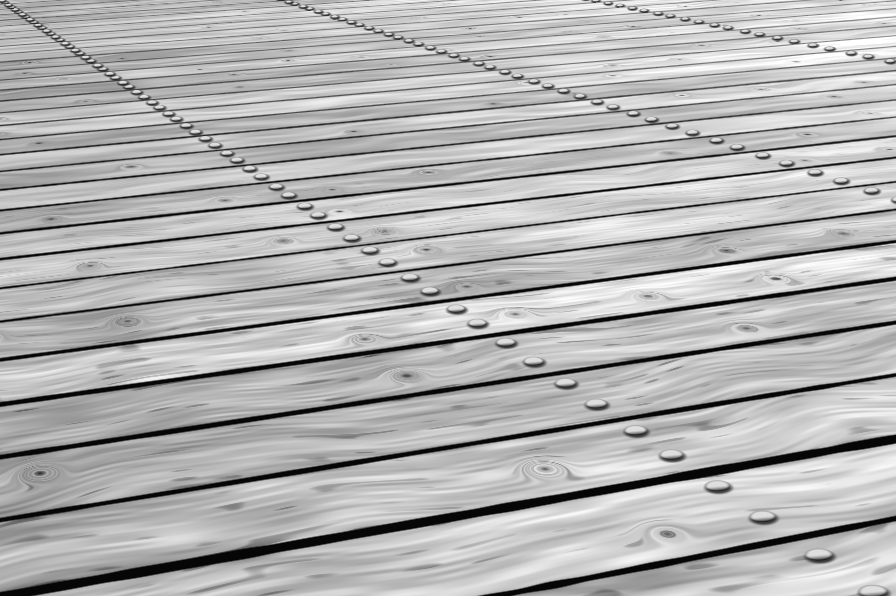
A Shadertoy shader for this texture:

```glsl
// A weathered plank deck seen in perspective, in greys, with rows of domed rivets.
// Two vanishing points map the canvas to deck space, where boards, gaps, grain
// and knots are drawn; rivets are projected back to the canvas as ellipses.

// Perspective, in canvas heights with y pointing down
const vec2 BOARD_VANISH = vec2(9.0, -0.586);   // where the gaps converge
const vec2 RIVET_VANISH = vec2(-0.43, -0.293); // where the rivet rows converge
const float HORIZON_SLOPE = -0.031;
const float HORIZON_LEFT = -0.3066;            // horizon height at x = 0
const float DEPTH_START = 0.681;               // inverse depth of gap 0
const float DEPTH_STEP = 0.08346;              // inverse depth per board
const float LANE_STEP = 1.41;                  // spacing of the rivet rows
const float BOARDS_PER_LANE = 21.0;

// Boards
const float GAP_HALF = 0.038;
const float GAP_VARIATION = 0.022;
const float WIDE_GAP_ID = 1.0;
const float WIDE_GAP_EXTRA = 0.028;
const float WOOD_TONE = 0.765;
const float BOARD_VARIATION = 0.11;
const float GRAIN_CONTRAST = 0.19;
const float GAP_TONE = 0.025;
const float KNOT_CELL = 5.0;                   // in board widths
const float KNOT_CHANCE = 0.4;

// Rivets
const vec2 RIVET_ROWS = vec2(0.33, 0.79);      // positions across a board
const float RIVET_RADIUS = 0.0186;             // relative to depth scale
const float RIVET_FLATTEN = 0.44;

float hash(vec2 p) {
    return fract(sin(dot(p, vec2(127.1, 311.7))) * 43758.55);
}

float noise(vec2 p) {
    vec2 i = floor(p), f = fract(p);
    f = f * f * (3.0 - 2.0 * f);
    return mix(mix(hash(i), hash(i + vec2(1, 0)), f.x),
               mix(hash(i + vec2(0, 1)), hash(i + vec2(1, 1)), f.x), f.y);
}

// Canvas point to (position along the boards, board number), in board widths
vec2 toDeck(vec2 p) {
    vec2 d = p - RIVET_VANISH;
    float lane = d.x / (d.y - HORIZON_SLOPE * d.x) / LANE_STEP;
    float left = BOARD_VANISH.y
               + (p.y - BOARD_VANISH.y) * BOARD_VANISH.x / (BOARD_VANISH.x - p.x);
    float board = (1.0 / (left - HORIZON_LEFT) - DEPTH_START) / DEPTH_STEP;
    return vec2(lane * BOARDS_PER_LANE, board);
}

// Rivet row and board number to canvas point
vec2 toCanvas(float lane, float board) {
    float left = 1.0 / (DEPTH_START + DEPTH_STEP * board) + HORIZON_LEFT;
    float boardSlope = (BOARD_VANISH.y - left) / BOARD_VANISH.x;
    float rowSlope = 1.0 / (LANE_STEP * lane) + HORIZON_SLOPE;
    float x = (left - RIVET_VANISH.y + rowSlope * RIVET_VANISH.x) / (rowSlope - boardSlope);
    return vec2(x, left + boardSlope * x);
}

float woodTone(vec2 q, float id, float footprint) {
    // Knot: bends the grain into rings around its core
    float cell = floor(q.x / KNOT_CELL);
    vec2 key = vec2(cell, id);
    vec2 centre = vec2((cell + 0.25 + 0.5 * hash(key + 3.7)) * KNOT_CELL,
                       id + 0.3 + 0.4 * hash(key + 8.3));
    float r = length((q - centre) * vec2(0.3, 1.0));
    float present = step(hash(key), KNOT_CHANCE);
    float knot = present * exp(-45.0 * r * r);

    // Grain: stretched noise, faded where it is finer than a pixel
    float along = q.x + id * 17.3;
    float across = q.y + 0.3 * noise(vec2(along * 0.3, id));
    across = mix(across, r + id, knot);
    float coarse = noise(vec2(along * 0.35, across * 7.0));
    float fine = noise(vec2(along * 0.8, across * 24.0));
    float crack = smoothstep(0.8, 0.96, noise(vec2(along * 0.9, across * 15.0 + 40.0)));
    float fineFade = 1.0 - smoothstep(0.02, 0.07, footprint);

    float tone = WOOD_TONE + (hash(vec2(id, 5.1)) - 0.5) * BOARD_VARIATION;
    tone += (coarse - 0.5) * GRAIN_CONTRAST;
    tone += ((fine - 0.5) * GRAIN_CONTRAST - 0.2 * crack) * fineFade;
    tone += (noise(vec2(along * 0.12, q.y * 1.5)) - 0.5) * 0.1;
    return tone - knot * 0.08 - present * 0.35 * exp(-700.0 * r * r);
}

void mainImage(out vec4 fragColor, in vec2 fragCoord) {
    float pixel = 1.0 / iResolution.y;
    vec2 p = vec2(fragCoord.x * pixel, 1.0 - fragCoord.y * pixel);
    vec2 q = toDeck(p);
    float footprint = fwidth(q.y);
    float id = floor(q.y);

    // Wood, lit from the right and paler in the distance
    float tone = woodTone(q, id, footprint);
    tone += 0.1 * (p.x / 1.5 - 0.5) + 0.08 * p.x * (1.0 - smoothstep(0.0, 0.3, p.y));

    // Gaps: uneven widths, softer and greyer in the distance
    float gapId = round(q.y);
    float halfWidth = GAP_HALF + GAP_VARIATION * (hash(vec2(gapId, 2.9)) - 0.5)
                    + 0.014 * (noise(vec2(q.x * 1.3, gapId * 9.1)) - 0.5)
                    + WIDE_GAP_EXTRA * (1.0 - step(0.5, abs(gapId - WIDE_GAP_ID)));
    float edge = abs(q.y - gapId) - halfWidth;
    tone -= 0.1 * exp(-max(edge, 0.0) * 28.0);
    float gap = clamp(0.5 - edge / (footprint * 1.3), 0.0, 1.0);
    tone = mix(tone, GAP_TONE, gap * mix(0.45, 1.0, smoothstep(0.0, 0.33, p.y)));

    // Rivets: two per board in each row, with a cast shadow
    float lane = max(1.0, round(q.x / BOARDS_PER_LANE));
    for (int i = 0; i < 2; i++) {
        float jitter = 0.05 * (hash(vec2(id, lane + float(i) * 7.0)) - 0.5);
        vec2 c = toCanvas(lane, id + RIVET_ROWS[i] + jitter);
        float radius = RIVET_RADIUS * (c.y - HORIZON_LEFT - HORIZON_SLOPE * c.x);
        vec2 e = (p - c) / (radius * vec2(1.0, RIVET_FLATTEN));
        float soft = pixel / (radius * RIVET_FLATTEN);
        float shadow = 1.0 - smoothstep(0.75, 1.15 + soft, length(e - vec2(0.1, 0.4)));
        float dome = 1.0 - smoothstep(1.0 - soft, 1.0 + soft * 0.5, length(e));
        float shine = mix(0.87, 0.3, smoothstep(0.0, 1.0, e.y + 0.2 * e.x));
        shine -= 0.25 * smoothstep(0.65, 1.0, length(e));
        tone = mix(mix(tone, 0.14, shadow * 0.85), shine, dome);
    }
    fragColor = vec4(vec3(clamp(tone, 0.0, 1.0)), 1.0);
}
```
